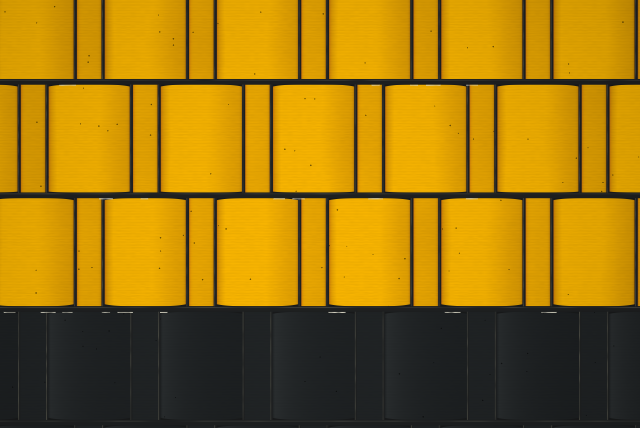
Give the GLSL for this pattern, as a WebGL 2 fragment shader.

```glsl
#version 300 es
precision highp float;
// Wall of curved yellow slats woven through dark rods, with one black row at the bottom.

#define ROW_BASE 0.0125     // height of the lowest rail
#define ROW_PITCH 0.2655    // rail spacing
#define COL_PITCH 0.2621    // one narrow plus one wide slat
#define NARROW 0.0650       // width of the narrow slat
#define ROD_HALF 0.0037
#define RAIL_HALF 0.0064
#define RIDGE_PITCH 0.0066
#define WEAR 0.55           // strength of specks and grain

uniform vec2 u_resolution;
out vec4 outColor;

const vec3 YELLOW_LIT = vec3(0.935, 0.680, 0.004);
const vec3 YELLOW_SHADE = vec3(0.800, 0.560, 0.012);
const vec3 YELLOW_EDGE = vec3(0.560, 0.345, 0.060);
const vec3 ORANGE_GLOW = vec3(0.720, 0.370, 0.050);
const vec3 BLACK_LIT = vec3(0.165, 0.180, 0.185);
const vec3 BLACK_SHADE = vec3(0.108, 0.120, 0.126);
const vec3 STEEL = vec3(0.115, 0.122, 0.125);
const vec3 STEEL_SHINE = vec3(0.340, 0.340, 0.300);
const vec3 DAYLIGHT = vec3(0.860, 0.850, 0.780);

float hash(vec2 p) {
    p = fract(p * vec2(0.1031, 0.1137) + 0.17);
    p += dot(p, p.yx + 33.33);
    return fract((p.x + p.y) * p.x * 17.0);
}

float noise(vec2 p) {
    vec2 i = floor(p), f = fract(p);
    f = f * f * (3.0 - 2.0 * f);
    return mix(mix(hash(i), hash(i + vec2(1, 0)), f.x),
               mix(hash(i + vec2(0, 1)), hash(i + vec2(1, 1)), f.x), f.y);
}

// Antialiased coverage of a signed distance
float cover(float d, float px) { return clamp(0.5 - d / px, 0.0, 1.0); }

// Sparse round specks of dirt
float specks(vec2 p, float px) {
    vec2 cell = floor(p / 0.02), f = fract(p / 0.02);
    vec2 c = 0.2 + 0.6 * vec2(hash(cell + 7.0), hash(cell + 31.0));
    float radius = 0.0008 + 0.0009 * hash(cell + 53.0);
    return step(0.965, hash(cell)) * cover(length(f - c) * 0.02 - radius, px);
}

void main() {
    float px = 1.0 / u_resolution.y;
    vec2 p = gl_FragCoord.xy * px;

    // Row and column cells; alternate rows shift by half a repeat
    float row = floor((p.y - ROW_BASE) / ROW_PITCH);
    float v = p.y - ROW_BASE - row * ROW_PITCH;
    float x = p.x - 0.0449 - 0.5 * COL_PITCH * mod(row, 2.0);
    float col = floor(x / COL_PITCH);
    float u = x - col * COL_PITCH;
    bool wide = u > NARROW;
    bool black = row < 0.5;
    float t = wide ? (u - NARROW) / (COL_PITCH - NARROW) : u / NARROW;
    float fromLeft = wide ? u - NARROW : u;
    float fromRight = (wide ? COL_PITCH : NARROW) - u;
    float id = hash(vec2(col * 2.0 + float(wide), row * 5.0) + 11.0);

    // Slat shading: wide slats bulge forward, narrow ones lie behind
    float light = wide ? smoothstep(0.0, 0.16, t) * (1.0 - 0.85 * smoothstep(0.45, 1.02, t))
                       : 0.50 - 0.20 * t;
    light += 0.16 * (id - 0.5) + 0.16 * (noise(p * vec2(5.0, 9.0)) - 0.5);
    vec3 slat;
    if (black) {
        float sheen = wide ? smoothstep(0.0, 0.05, t) * exp(-3.5 * t) : 0.22;
        slat = mix(BLACK_SHADE, BLACK_LIT, sheen + 0.1 * (id - 0.5));
    } else {
        slat = mix(YELLOW_SHADE, YELLOW_LIT, clamp(light + 0.12, 0.0, 1.0));
        slat = mix(slat, YELLOW_EDGE, 0.75 * exp(-max(fromRight - ROD_HALF, 0.0) / 0.0022));
        slat = mix(slat, ORANGE_GLOW, 0.85 * exp(-max(fromLeft - ROD_HALF, 0.0) / 0.0028));
    }

    // Fine ridges, grain and dirt
    float ridge = sin(6.2832 * p.y / RIDGE_PITCH);
    float grain = noise(p * vec2(90.0, 420.0)) - 0.5;
    slat *= 1.0 + 0.012 * ridge + 0.05 * WEAR * grain;
    slat *= 1.0 - WEAR * specks(p, px);

    // Arched ends of the wide slats reveal the dark gap
    float bow = wide ? pow(abs(2.0 * t - 1.0), 4.0) : 0.0;
    float lowBow = 0.0055 * clamp((3.0 - row) * 0.5, 0.0, 1.0);
    float bottom = RAIL_HALF + lowBow * bow;
    float top = ROW_PITCH - RAIL_HALF - 0.0055 * bow;
    vec3 color = mix(STEEL * 0.8, slat, cover(max(bottom - v, v - top), px));

    // Vertical rods, with a worn shine on the left side
    float s = u < 0.5 * NARROW ? u : (u < 0.5 * (NARROW + COL_PITCH) ? u - NARROW : u - COL_PITCH);
    float worn = 0.35 + 0.65 * noise(vec2(floor(x * 30.0) * 3.0, p.y * 60.0));
    float shine = exp(-pow((s + 0.0014) / 0.0013, 2.0)) * worn;
    vec3 rod = mix(STEEL, STEEL_SHINE, shine * (black ? 0.75 : 0.6));
    color = mix(color, rod, cover(abs(s) - ROD_HALF * (black ? 0.75 : 1.0), px));

    // Slits of daylight under some stretches of rail
    vec2 slitCell = vec2(floor(p.x / 0.045), row);
    float slitX = abs(fract(p.x / 0.045) - 0.5) * 0.045 - 0.008 - 0.012 * hash(slitCell + 3.0);
    float slitY = abs(v - ROW_PITCH + RAIL_HALF + 0.0015) - 0.0013;
    float slit = step(0.86, hash(slitCell + 19.0)) * step(0.0, row) * cover(max(slitX, slitY), px);
    color = mix(color, DAYLIGHT, slit * (0.4 + 0.6 * noise(p * 110.0)));

    // Horizontal rails, lit along the upper edge
    float r = v < 0.5 * ROW_PITCH ? v : v - ROW_PITCH;
    float rim = exp(-pow((r - 0.0035) / 0.0014, 2.0)) * noise(p * vec2(25.0, 3.0));
    color = mix(color, mix(STEEL, STEEL_SHINE, 0.6 * rim), cover(abs(r) - RAIL_HALF, px));

    // Dimmer toward the left, right and top edges
    vec2 q = p / vec2(u_resolution.x * px, 1.0) - vec2(0.47, 0.42);
    color *= 1.02 - 0.38 * q.x * q.x - 0.18 * q.y * q.y;
    outColor = vec4(color, 1.0);
}
```
